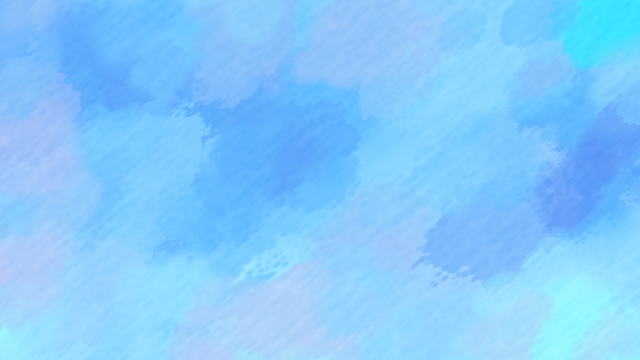
Write a WebGL 1 fragment shader that draws this background.

```glsl
precision highp float;
// Soft painted sky: broad washes of azure, cyan and lavender under slanted daubs.
// Each layer scatters stretched daubs on a turned, jittered grid; every daub takes
// the wash colour at its centre, and cellular noise at two sizes tears its edge.

uniform vec2 u_resolution;

#define SLANT 0.66          // brush direction in radians
#define STRETCH 1.5         // daub length over width
#define LAYERS 5
#define FIRST_SCALE 2.4     // daub cells per canvas height, first layer
#define SCALE_STEP 1.36
#define OPACITY 0.84
#define TONE_JITTER 0.52
#define LAVENDER_SHARE 0.09
#define LOBES 0.34          // broad bites out of daub edges
#define FRAY 0.15           // fine raggedness of daub edges
#define GRAIN 0.045

vec3 hash3(vec2 p) {
  vec3 h = vec3(dot(p, vec2(127.1, 311.7)), dot(p, vec2(269.5, 183.3)),
                dot(p, vec2(419.2, 371.9)));
  return fract(sin(h) * 43758.5);
}

mat2 turn(float angle) {
  float c = cos(angle), s = sin(angle);
  return mat2(c, -s, s, c);
}

// Distance to the nearest jittered cell point
float cellular(vec2 p) {
  vec2 cell = floor(p);
  float nearest = 2.0;
  for (int j = -1; j <= 1; j++)
    for (int i = -1; i <= 1; i++) {
      vec2 id = cell + vec2(float(i), float(j));
      nearest = min(nearest, length(id + hash3(id).xy - p));
    }
  return nearest;
}

// Slow wobble from layered sines
float wobble(vec2 p) {
  return (sin(p.x * 9.0 + 2.0 * sin(p.y * 7.0)) + sin(p.y * 13.0 - p.x * 6.0 + 1.7)
        + 0.6 * sin(p.x * 27.0 + p.y * 21.0)) / 2.6;
}

// Tone 0..1 runs from deep blue to bright cyan
vec3 palette(float tone) {
  float t = clamp(tone, 0.0, 1.0) * 4.0;
  vec3 c = mix(vec3(0.36, 0.58, 0.97), vec3(0.39, 0.75, 1.0), clamp(t, 0.0, 1.0));
  c = mix(c, vec3(0.53, 0.83, 1.0), clamp(t - 1.0, 0.0, 1.0));
  c = mix(c, vec3(0.61, 0.89, 1.0), clamp(t - 2.0, 0.0, 1.0));
  return mix(c, vec3(0.60, 0.99, 1.0), clamp(t - 3.0, 0.0, 1.0));
}

// Broad light and dark areas of the canvas
float washTone(vec2 p) {
  float column = 0.5 + 0.5 * cos(7.4 * (p.x - 0.76));
  float rise = (p.y - 0.56) / 0.17;
  float band = exp(-rise * rise) * smoothstep(0.35, 0.65, p.x);
  float low = 1.0 - smoothstep(0.1, 0.45, p.y);
  vec2 azure = (p - vec2(0.3, 0.82)) / vec2(0.45, 0.2);
  return 0.47 - band * column * (0.24 + 0.17 * p.x) + low * (0.12 + 0.36 * column)
       - 0.27 * exp(-dot(azure, azure)) + 0.06 * wobble(p * 0.7);
}

vec3 washColor(vec2 p, float toneShift, float lavender) {
  float tone = washTone(p) + toneShift;
  float leftEdge = (1.0 - smoothstep(0.04, 0.3, p.x)) * (0.5 + 0.5 * cos(15.7 * (p.y - 0.25)));
  float patches = 0.75 * smoothstep(0.4, 0.8, wobble(p * 0.6 + 0.37));
  vec3 violet = mix(vec3(0.46, 0.62, 0.98), vec3(0.72, 0.79, 0.97), clamp(tone * 1.9, 0.0, 1.0));
  vec3 c = mix(palette(tone), violet, max(max(leftEdge, patches), lavender));
  float corner = length(p - vec2(u_resolution.x / u_resolution.y, 1.0));
  return mix(c, vec3(0.18, 0.91, 1.0), 0.9 * (1.0 - smoothstep(0.08, 0.22, corner)));
}

void main() {
  vec2 p = gl_FragCoord.xy / u_resolution.y;
  vec2 along = turn(SLANT) * p;
  float ragged = cellular(along * vec2(34.0, 60.0)) - 0.5;
  float streak = cellular(along * vec2(8.0, 46.0) + 0.4 * wobble(p)) - 0.5;
  float lobes = cellular(along * vec2(6.0, 9.0) + 0.15 * wobble(p * 2.0));
  float tear = LOBES * lobes + FRAY * (0.5 + ragged + 0.5 * streak) + 0.05 * wobble(p * 1.4);

  vec3 color = washColor(p, 0.0, 0.0);
  float scale = FIRST_SCALE;
  for (int n = 0; n < LAYERS; n++) {
    float layer = float(n);
    mat2 brush = turn(SLANT + 0.35 * sin(layer * 2.4));
    vec2 squash = vec2(scale / STRETCH, scale);
    vec2 q = brush * p * squash + layer * 17.3;
    vec2 cell = floor(q);
    // Daubs reach less than one cell, so the neighbours suffice
    for (int j = -1; j <= 1; j++)
      for (int i = -1; i <= 1; i++) {
        vec2 id = cell + vec2(float(i), float(j));
        vec3 place = hash3(id + layer * 5.1);
        vec3 look = hash3(id + 71.7 + layer * 3.7);
        vec2 center = id + place.xy;
        vec2 home = ((center - layer * 17.3) / squash) * brush;
        float radius = mix(0.68, 0.93, place.z);
        float soft = mix(0.03, 0.42, look.y);
        float d = length(q - center) + tear;
        float cover = 1.0 - smoothstep(radius - soft, radius, d);
        cover *= OPACITY * (1.0 - 0.1 * layer) * step(0.05 + 0.14 * layer, look.z);
        float shift = TONE_JITTER * (look.x - 0.5) * (1.0 - 0.08 * layer);
        float lavender = 0.7 * step(1.0 - LAVENDER_SHARE, fract(look.x * 7.0 + place.z));
        color = mix(color, washColor(home, shift, lavender), cover);
      }
    scale *= SCALE_STEP;
  }

  // Dry-brush grain, mostly in red and green
  color += GRAIN * (streak + 0.7 * ragged) * vec3(1.0, 0.6, 0.1);
  gl_FragColor = vec4(clamp(color, 0.0, 1.0), 1.0);
}
```
